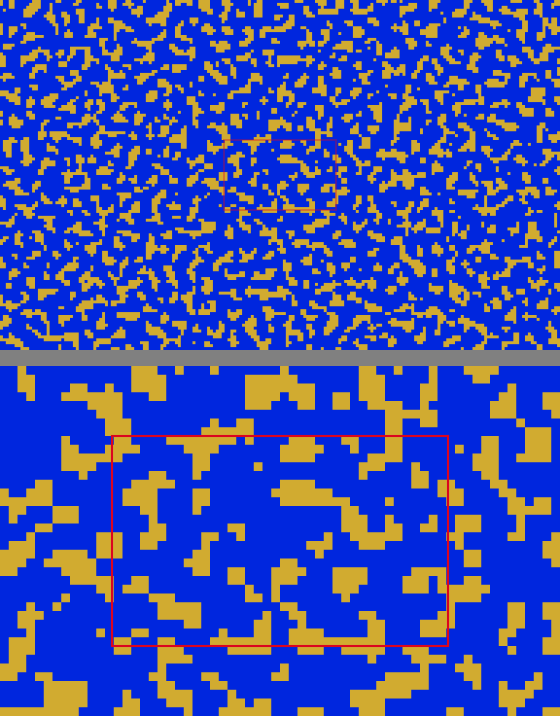
Top: the whole. Bottom: its middle third, enlarged.
This pattern is drawn by a Shadertoy shader. Its source:

```glsl
// Ragged gold islands on a blue ground, drawn as a grid of square cells.
// White noise per cell is filtered by a narrow minus a wide Gaussian and cut
// at a threshold; cell edges are smoothed by exact pixel coverage.

const vec3  GROUND_BLUE = vec3(0.00, 0.15, 0.87);
const vec3  ISLAND_GOLD = vec3(0.82, 0.67, 0.19);
const vec3  FRAME_RED   = vec3(0.86, 0.02, 0.12);

const float ROWS         = 120.0;  // cells over the canvas height
const float CORE_SIGMA   = 1.1;    // island size, in cells
const float RING_SIGMA   = 2.2;    // island spacing, in cells
const int   REACH        = 5;      // filter radius, in cells
const float THRESHOLD    = 0.028;  // higher leaves less gold
const float FRAME_EXTENT = 0.2;    // frame size as a part of the canvas
const float FRAME_WIDTH  = 0.002;  // line width as a part of the height

// Integer hash of a cell, 0 to 1
float cellNoise(ivec2 cell) {
    uvec2 q = uvec2(cell + 1024) * uvec2(1597334673u, 3812015801u);
    uint h = (q.x ^ q.y) * 1597334673u;
    h = (h ^ (h >> 15)) * 2246822519u;
    h ^= h >> 13;
    return float(h >> 8) / 16777216.0;
}

// Normalised Gaussian of a squared distance
float gaussian(float distSq, float sigma) {
    float variance = sigma * sigma;
    return exp(-0.5 * distSq / variance) / (6.28319 * variance);
}

// 1 where the filtered noise rises above the threshold
float island(ivec2 cell) {
    float field = 0.0;
    for (int y = -REACH; y <= REACH; y++) {
        for (int x = -REACH; x <= REACH; x++) {
            float distSq = float(x * x + y * y);
            float weight = gaussian(distSq, CORE_SIGMA) - gaussian(distSq, RING_SIGMA);
            field += weight * (cellNoise(cell + ivec2(x, y)) - 0.5);
        }
    }
    return step(THRESHOLD, field);
}

// Share of the pixel covered by gold, from the cells it overlaps
float islandCoverage(vec2 position, float pixel) {
    vec2 low = position - 0.5 * pixel;
    vec2 base = floor(low + 0.001);
    vec2 next = clamp((low + pixel - base - 1.0) / pixel, 0.0, 1.0);
    float coverage = 0.0;
    for (int i = 0; i < 4; i++) {
        ivec2 corner = ivec2(i & 1, i >> 1);
        vec2 part = mix(1.0 - next, next, vec2(corner));
        float share = part.x * part.y;
        if (share > 0.002) coverage += share * island(ivec2(base) + corner);
    }
    return clamp(coverage, 0.0, 1.0);
}

// Smoothed outline of a centred rectangle
float frameLine(vec2 position, vec2 halfSize, float pixel) {
    vec2 side = abs(position) - halfSize;
    float dist = abs(max(side.x, side.y));
    return clamp((0.5 * FRAME_WIDTH - dist) / pixel + 0.5, 0.0, 1.0);
}

void mainImage(out vec4 fragColor, in vec2 fragCoord) {
    float pixel = 1.0 / iResolution.y;
    vec2 canvas = iResolution.xy * pixel;
    vec2 position = fragCoord * pixel;

    // Islands over the ground
    float gold = islandCoverage(position * ROWS, pixel * ROWS);
    vec3 color = mix(GROUND_BLUE, ISLAND_GOLD, gold);

    // Thin frame in the middle
    float line = frameLine(position - 0.5 * canvas, 0.5 * FRAME_EXTENT * canvas, pixel);
    color = mix(color, FRAME_RED, line);

    fragColor = vec4(color, 1.0);
}
```
